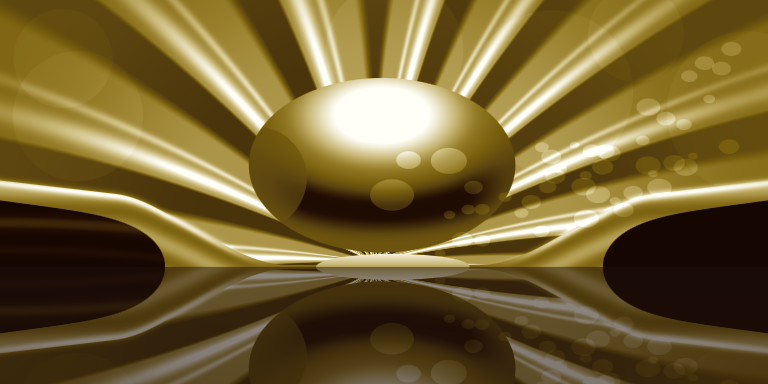
Give the GLSL for this background, as a WebGL 2 fragment shader.

```glsl
#version 300 es
precision highp float;
// A glossy golden orb resting in a fan of shell rays above a dark mirror floor.
// Every part computes a scalar tone that one gold ramp turns into colour;
// the floor is the same scene folded about the horizon and dimmed.
uniform vec2 u_resolution;
out vec4 fragColor;

const float HORIZON = 0.305;
const vec2 ORB_CENTER = vec2(0.995, 0.570);
const vec2 ORB_RADII = vec2(0.347, 0.227);
const vec2 FAN_ORIGIN = vec2(0.970, 0.318);

float hash(float n) { return fract(sin(n * 127.1 + 3.7) * 43758.55); }

float ramp(float a, float b, float x) { return clamp((x - a) / (b - a), 0.0, 1.0); }

// Antialiased coverage of the region where d < 0.
float cover(float d) { return clamp(0.5 - d / max(fwidth(d), 0.0005), 0.0, 1.0); }

float ellipse(vec2 p, vec2 center, vec2 radii) {
    return (length((p - center) / radii) - 1.0) * radii.y;
}

float ridge(float x, float width) { return exp(-x * x / (width * width)); }

vec3 goldRamp(float t) {
    vec3 c = mix(vec3(0.04, 0.0, 0.0), vec3(0.13, 0.05, 0.01), ramp(0.0, 0.2, t));
    c = mix(c, vec3(0.36, 0.27, 0.06), ramp(0.2, 0.36, t));
    c = mix(c, vec3(0.47, 0.37, 0.05), ramp(0.36, 0.48, t));
    c = mix(c, vec3(0.59, 0.49, 0.16), ramp(0.48, 0.6, t));
    c = mix(c, vec3(0.78, 0.71, 0.45), ramp(0.6, 0.76, t));
    return mix(c, vec3(1.0, 1.0, 0.97), ramp(0.76, 1.0, t));
}

// Fan of rays: white ribs, dark wedges and a pale glow around the orb.
float fanTone(vec2 p) {
    vec2 v = p - FAN_ORIGIN;
    float r = length(v);
    float angle = atan(v.x, v.y);
    bool left = angle < 0.0;
    float start = left ? 0.25 : 0.20;
    float period = left ? 0.436 : 0.297;
    float bent = abs(angle) - 0.12 * (r - 0.5);
    float phase = (bent - start) / period;
    float rib = fract(phase + 0.5) - 0.5;
    float twin = fract(phase + 0.68) - 0.5;
    float wedge = fract(phase);
    float fade = 1.0 - smoothstep(0.45, 1.1, r);
    float tone = mix(0.51, 0.67, fade);
    float dark = smoothstep(0.13, 0.17, wedge) * (1.0 - smoothstep(0.42, 0.54, wedge));
    tone -= dark * mix(0.14, 0.36, fade);
    tone += ridge(rib, 0.075) * mix(0.14, 0.38, fade);
    tone += ridge(twin, 0.035) * mix(0.10, 0.24, fade);
    // Broad translucent discs laid over the outer fan
    for (int i = 0; i < 6; i++) {
        float k = float(i);
        vec2 c = vec2(hash(k + 20.0) * 2.0, 0.65 + 0.4 * hash(k + 30.0));
        tone += 0.025 * cover(length(p - c) - 0.12 - 0.12 * hash(k + 40.0));
    }
    return tone;
}

// Folded lip of the shell, and the dark hollows underneath at both sides.
float lipTone(vec2 p, float tone) {
    float d = min(p.x, 2.0 - p.x);
    float t = clamp(d / 0.43, 0.0, 1.0);
    float rim = 0.31 + 0.17 * (1.0 - smoothstep(0.3, 0.75, d)) + 0.05 * (1.0 - t);
    float below = rim - p.y;
    float lip = 0.60 + 0.10 * sin(below * 70.0 + d * 5.0);
    tone = mix(tone, lip, cover(-below));
    tone += 0.30 * ridge(below - 0.006, 0.011) * (1.0 - smoothstep(0.5, 0.75, d));
    float edge = HORIZON + 0.115 * sqrt(max(1.0 - pow(t, 5.0), 0.0)) + 0.058 * (1.0 - t);
    float hollow = 0.10;
    if (p.x < 1.0) {
        float band = p.y + 0.12 * d * d;
        hollow += 0.17 * ridge(band - 0.42, 0.022) + 0.10 * ridge(band - 0.35, 0.012);
    }
    float inside = d < 0.43 ? cover(p.y - edge) : 0.0;
    return mix(tone, hollow, inside);
}

// Shading runs from a white highlight to a dark crescent, then bounced light.
float orbTone(vec2 p) {
    vec2 q = (p - vec2(0.995, 0.70)) / vec2(0.435, 0.255);
    float d = length(q);
    float tone = mix(1.08, 0.52, smoothstep(0.16, 0.68, d));
    float crescent = smoothstep(0.62, 0.96, d);
    crescent *= 1.0 - 0.5 * smoothstep(0.45, 0.8, abs(q.x));
    tone = mix(tone, 0.17, crescent);
    tone = mix(tone, 0.43, smoothstep(1.0, 1.32, d));
    return mix(tone, 0.41, 0.6 * cover(length(p - vec2(0.664, 0.536)) - 0.135));
}

float bubble(vec2 p, vec2 center, float radius) {
    return cover(ellipse(p, center, radius * vec2(1.0, 0.72)));
}

// Drifting bubbles: a few large on the orb, many small ones rising to the right.
float bubbleTone(vec2 p) {
    float sum = bubble(p, vec2(1.021, 0.492), 0.057) + bubble(p, vec2(1.169, 0.581), 0.047);
    sum += bubble(p, vec2(1.064, 0.583), 0.032);
    for (int i = 0; i < 44; i++) {
        float k = float(i);
        float along = hash(k);
        vec2 c = vec2(1.14 + 0.78 * along, 0.40 + 0.30 * along);
        c.y += (hash(k + 60.0) - 0.5) * mix(0.14, 0.40, along);
        sum += 0.7 * bubble(p, c, mix(0.012, 0.033, hash(k + 120.0)));
    }
    return 0.13 * min(sum, 1.5);
}

void main() {
    vec2 canvas = gl_FragCoord.xy / u_resolution * vec2(2.0, 1.0);
    vec2 p = vec2(canvas.x, HORIZON + abs(canvas.y - HORIZON));
    float tone = lipTone(p, fanTone(p));
    tone = mix(tone, orbTone(p), cover(ellipse(p, ORB_CENTER, ORB_RADII)));
    tone += bubbleTone(p);
    // Pale lens of light where the shell meets the floor
    float lens = cover(ellipse(p, vec2(1.023, HORIZON), vec2(0.20, 0.034)));
    tone = mix(tone, 0.72 + 7.0 * (p.y - HORIZON), lens);
    vec3 color = goldRamp(tone);
    // Mirror floor: dimmed and tinted brown, deeper towards the viewer
    float depth = max(HORIZON - canvas.y, 0.0);
    vec3 floorColor = mix(color, vec3(0.15, 0.08, 0.05), 0.42 + 0.3 * depth) * 0.88;
    color = mix(color, floorColor, cover(canvas.y - HORIZON));
    fragColor = vec4(color, 1.0);
}
```
